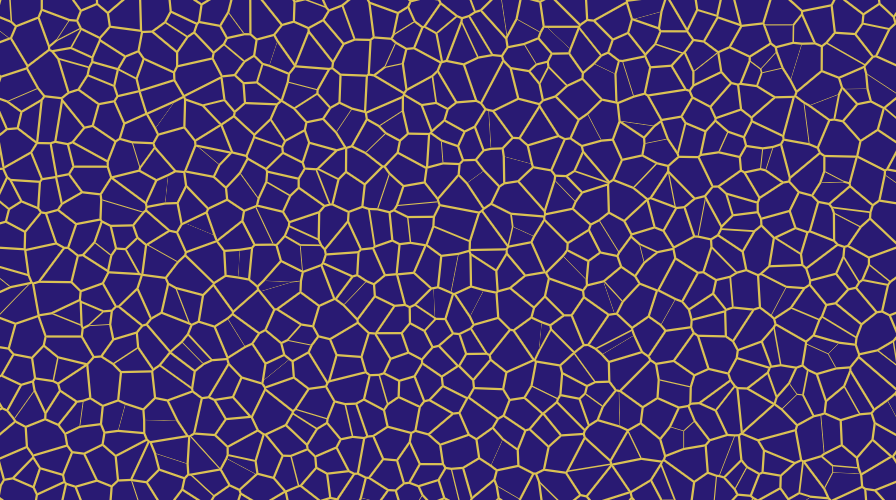
Write a Shadertoy shader that draws this pattern.

```glsl
const vec3 INDIGO = vec3(0.16, 0.10, 0.45);
const vec3 GOLD = vec3(0.86, 0.76, 0.33);
const float ROWS = 13.8;        // grid rows over the canvas height
const int SITES = 2;            // random sites per grid square
const int REACH = 2;            // grid squares searched to each side
const float HALF_WIDTH = 0.031; // half line width in grid units
const float FULL_GAP = 0.45;    // site spacing that gives the full width

vec2 hash2(vec3 p) {
    p = fract(p * vec3(0.1031, 0.1030, 0.0973));
    p += dot(p, p.yzx + 33.33);
    return fract((p.xx + p.yz) * p.zy);
}

// Position of one scattered site inside a grid square
vec2 sitePoint(vec2 square, int index) {
    return square + hash2(vec3(square + 57.0, float(index) * 31.0 + 7.0));
}

// Offset from p to its nearest site
vec2 nearestSite(vec2 p) {
    vec2 nearest = vec2(10.0);
    for (int y = -REACH; y <= REACH; y++)
    for (int x = -REACH; x <= REACH; x++)
    for (int i = 0; i < SITES; i++) {
        vec2 offset = sitePoint(floor(p) + vec2(x, y), i) - p;
        if (dot(offset, offset) < dot(nearest, nearest)) nearest = offset;
    }
    return nearest;
}

// Line coverage of the border between two sites, thinner for close pairs
float borderLine(vec2 a, vec2 b, float halfWidth, float pixel) {
    float gap = length(b - a);
    if (gap < 0.0001) return 0.0;
    float distance = dot(0.5 * (a + b), (b - a) / gap);
    float reach = halfWidth * smoothstep(0.0, FULL_GAP, gap);
    return clamp((reach - distance) / pixel + 0.5, 0.0, 1.0);
}

// Strongest border between the home cell and all cells around it
float cellBorders(vec2 p, float halfWidth, float pixel) {
    vec2 home = nearestSite(p);
    float line = 0.0;
    for (int y = -REACH; y <= REACH; y++)
    for (int x = -REACH; x <= REACH; x++)
    for (int i = 0; i < SITES; i++) {
        vec2 other = sitePoint(floor(p) + vec2(x, y), i) - p;
        line = max(line, borderLine(home, other, halfWidth, pixel));
    }
    return line;
}

void mainImage(out vec4 fragColor, in vec2 fragCoord) {
    float pixel = ROWS / iResolution.y;
    float line = cellBorders(fragCoord * pixel, HALF_WIDTH, pixel);
    fragColor = vec4(mix(INDIGO, GOLD, line), 1.0);
}
```
